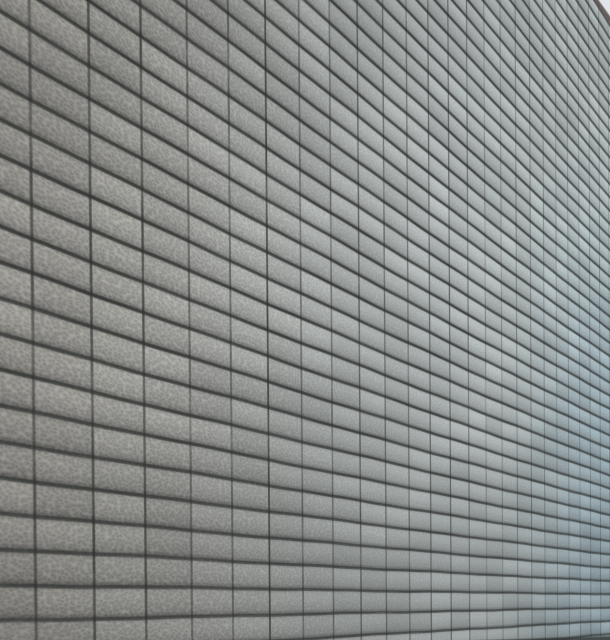
Reproduce this texture procedurally as a Shadertoy shader.

```glsl
// A grey tiled wall seen at an angle, its courses running to a point off the right.
// Canvas points are projected to wall units (one tile = 1 x 1), then tiles, joints
// and cellular grain are drawn there; lighting is blended across the canvas.

const vec2 VANISH = vec2(1.585, 0.0625);     // vanishing point, canvas units
const vec3 WARM_GREY = vec3(0.575, 0.570, 0.550);
const vec3 COOL_GREY = vec3(0.675, 0.705, 0.705);
const vec3 JOINT_DARK = vec3(0.20, 0.21, 0.205);
const vec3 SKY = vec3(0.88, 0.89, 0.91);
const vec3 EAVE = vec3(0.36, 0.31, 0.31);

float hash(vec2 p) {
    p = fract(p * vec2(0.1031, 0.1137));
    p += dot(p, p.yx + 33.33);
    return fract((p.x + p.y) * p.x * 37.7);
}

// Distance to the nearest scattered point, about 0 to 1
float cellular(vec2 p) {
    vec2 cell = floor(p);
    float nearest = 1.5;
    for (int j = -1; j <= 1; j++)
    for (int i = -1; i <= 1; i++) {
        vec2 c = cell + vec2(i, j);
        vec2 seed = c + vec2(hash(c + 101.0), hash(c + 207.0));
        nearest = min(nearest, distance(p, seed));
    }
    return nearest;
}

// Slow drift made of layered sines, about -1 to 1
float drift(vec2 p) {
    return 0.5 * sin(p.x * 1.3 + 1.7 * sin(p.y * 0.7))
         + 0.3 * sin(p.y * 2.1 + p.x * 0.6)
         + 0.2 * sin(p.x * 3.7 - p.y * 1.9);
}

// Canvas point to (column, course) on the wall
vec2 wallPoint(vec2 uv) {
    float lean = 0.012 * (0.7 - uv.y) * (1.0 - 0.7 * uv.x);
    float column = 22.83 / (VANISH.x - uv.x + lean) - 14.886;
    float height = VANISH.y + (uv.y - VANISH.y) * VANISH.x / (VANISH.x - uv.x);
    return vec2(column, (height - 0.030) / 0.056);
}

// Soft line at every whole value of t
float joint(float t, float halfWidth, float softness, float pixel) {
    float d = abs(fract(t + 0.5) - 0.5);
    float feather = max(softness, pixel);
    return 1.0 - smoothstep(halfWidth - 0.5 * feather, halfWidth + feather, d);
}

// Large-scale light: warm and dim at lower left, cool and bright at right
vec3 wallLight(vec2 uv) {
    vec3 c = mix(WARM_GREY, COOL_GREY, smoothstep(0.0, 0.95, uv.x));
    c *= 1.0 - 0.13 * (1.0 - smoothstep(0.0, 0.6, uv.y));
    c *= 1.0 - 0.07 * smoothstep(0.65, 1.0, uv.y);
    float coolEdge = smoothstep(0.8, 1.0, uv.x) * (1.0 - smoothstep(0.3, 0.9, uv.y));
    return c * mix(vec3(1.0), vec3(0.91, 0.97, 1.01), coolEdge);
}

// Tile face: tone per tile, bevel shading and rough grain
float tileFace(vec2 wall, float fade) {
    vec2 local = fract(wall);
    float tone = 1.0 + 0.08 * (hash(floor(wall) + 60.0) - 0.5);
    float bevel = mix(0.91, 1.06, smoothstep(0.0, 0.75, local.y));
    float coarse = cellular(wall * vec2(13.0, 9.0) + 300.0) - 0.48;
    float fine = hash(floor(wall * vec2(24.0, 15.0)) + 500.0) - 0.5;
    return tone * bevel + fade * (0.22 * coarse + 0.06 * fine);
}

void mainImage(out vec4 fragColor, in vec2 fragCoord) {
    vec2 uv = fragCoord / iResolution.xy;
    vec2 wall = wallPoint(uv);
    vec2 pixel = fwidth(wall);
    wall.y += 0.025 * drift(wall * vec2(1.1, 0.8));

    // Tile surface
    float grainFade = mix(1.0, 0.3, smoothstep(0.1, 0.8, uv.x));
    vec3 color = wallLight(uv) * tileFace(wall, grainFade);
    color *= 1.0 + 0.03 * drift(wall * 0.5);

    // Upright joints: thin, uneven from column to column
    float column = floor(wall.x + 0.5);
    float weight = 0.42 + 0.35 * hash(vec2(column + 40.0, 7.0));
    weight += 0.15 * drift(vec2(column * 5.0, wall.y));
    weight *= mix(1.0, 0.5, smoothstep(0.4, 1.0, uv.x));
    float upright = joint(wall.x, 0.018, 0.025, pixel.x);
    color = mix(color, JOINT_DARK, clamp(weight, 0.0, 0.9) * upright);

    // Course joints: broad soft shadow with a dark core
    float strength = 0.80 + 0.10 * drift(wall + 9.0);
    strength *= mix(0.78, 1.0, smoothstep(0.0, 0.55, uv.y));
    strength *= mix(1.0, 0.85, smoothstep(0.75, 1.0, uv.x));
    float shadow = joint(wall.y - 0.03, 0.07, 0.13, pixel.y);
    float core = joint(wall.y, 0.045, 0.05, pixel.y);
    color *= 1.0 - 0.20 * shadow;
    color = mix(color, JOINT_DARK, strength * core);

    // Dark foot at lower right, eave and sky at upper right
    float edge = 1.5 / iResolution.y;
    float foot = 0.006 - 0.03 * (1.0 - uv.x) - uv.y;
    color = mix(color, JOINT_DARK, 0.8 * smoothstep(-edge, edge, foot));
    float roof = (uv.x - 0.972) + 0.75 * (uv.y - 1.0);
    color = mix(color, EAVE, 0.8 * smoothstep(-edge, edge, roof));
    color = mix(color, SKY, smoothstep(-edge, edge, roof - 0.009));

    fragColor = vec4(clamp(color, 0.0, 1.0), 1.0);
}
```
